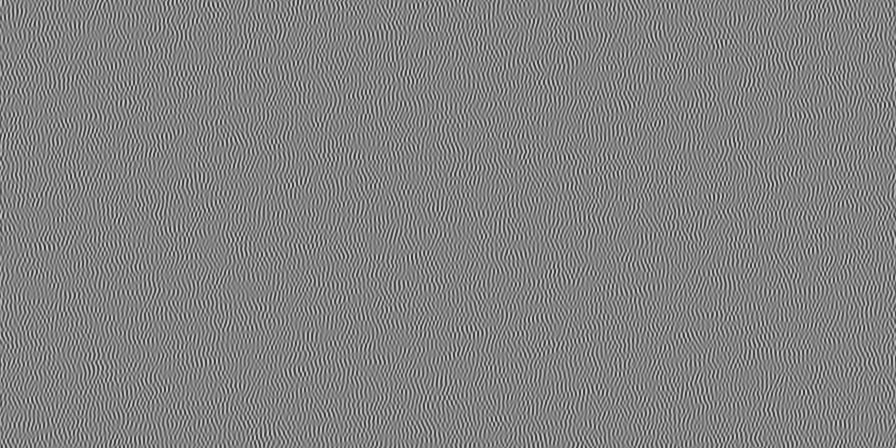
A WebGL 1 fragment shader for this texture:

```glsl
precision highp float;
// Very fine grey grain of short, upright strands that weave into diamonds.

#define WAVES 60          // number of layered sines
#define FREQ_MIN 86.0     // strands across one canvas height, widest
#define FREQ_MAX 128.0    // strands across one canvas height, finest
#define FREQ_TILT 62.0    // vertical frequency, sets strand length
#define MEAN_GREY 0.508
#define CONTRAST 0.174    // grey change per unit of the wave sum
#define SOFT_LIMIT 0.25   // compression of the extreme greys

uniform vec2 u_resolution;

const float TAU = 6.283185;

float hash(float n) {
  return fract(sin(n * 12.9898 + 4.137) * 43758.55);
}

// Sum of tilted sines, scaled to unit variance; stratified tilts
// keep left and right leaning strands in balance
float strands(vec2 p) {
  float count = float(WAVES);
  float sum = 0.0;
  for (int i = 0; i < WAVES; i++) {
    float seed = float(i) * 3.0 + 1.0;
    float across = mix(FREQ_MIN, FREQ_MAX, hash(seed));
    float tilt = (float(i) + hash(seed + 1.0)) / count;
    float along = FREQ_TILT * (2.0 * tilt - 1.0);
    float phase = hash(seed + 2.0);
    sum += sin(TAU * fract(dot(p, vec2(across, along)) + phase));
  }
  return sum * sqrt(2.0 / count);
}

void main() {
  vec2 p = gl_FragCoord.xy / u_resolution.y;
  float wave = strands(p);
  wave /= sqrt(1.0 + SOFT_LIMIT * wave * wave);
  gl_FragColor = vec4(vec3(MEAN_GREY + CONTRAST * wave), 1.0);
}
```
